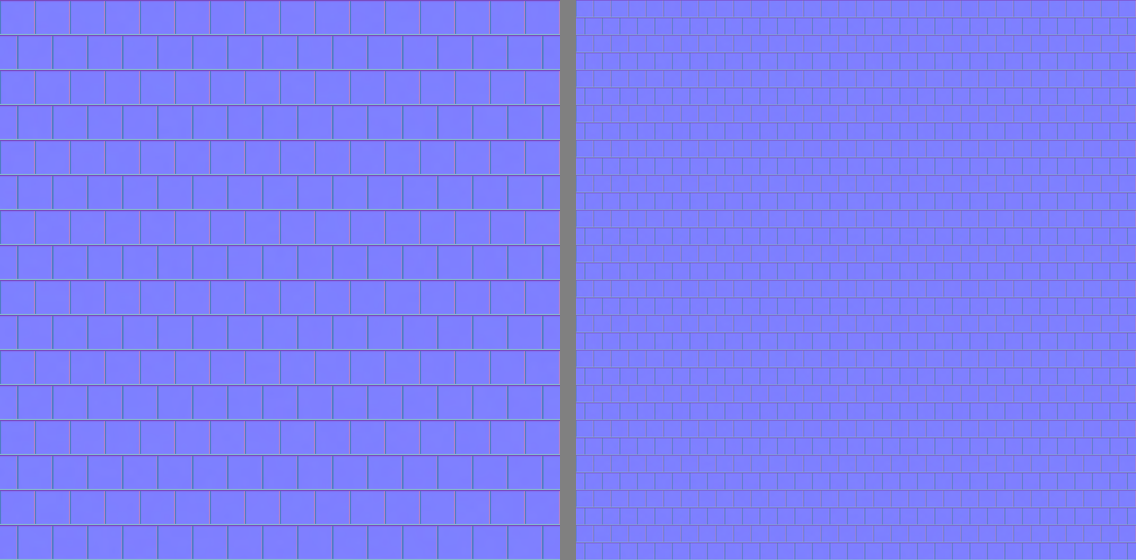
Left, the tile; right, the same tile 2 across and 2 down.
This texture map is drawn by a Shadertoy shader. Its source:

```glsl
// Tangent-space normal map of square tiles laid in running bond.
// Each tile is flat with a narrow bevel on all four sides; every second row
// shifts by half a tile, and faint wrapping noise tilts the faces slightly.

const float TILES      = 16.0;        // repeats across and down
const float ROW_SHIFT  = 0.5;         // offset of alternate rows, in tiles
const float BEVEL      = 1.0 / 32.0;  // bevel width, in tiles
const float NOISE_FREQ = 64.0;        // noise cells across the canvas
const float NOISE_TILT = 0.010;       // strength of the surface mottling
const float TILE_TILT  = 0.008;       // strength of the per-tile variation

const vec3 FLAT_FACE    = vec3(0.495, 0.50, 1.00);
const vec3 LEFT_BEVEL   = vec3(0.31, 0.49, 0.76);
const vec3 RIGHT_BEVEL  = vec3(0.71, 0.51, 0.78);
const vec3 TOP_BEVEL    = vec3(0.48, 0.29, 0.75);
const vec3 TOP_SHOULDER = vec3(0.51, 0.46, 0.98);
const vec3 BOTTOM_BEVEL = vec3(0.52, 0.72, 0.80);

vec2 hash22(vec2 p) {
    vec3 q = fract(p.xyx * vec3(0.1031, 0.1030, 0.0973));
    q += dot(q, q.yzx + 33.33);
    return fract((q.xx + q.yz) * q.zy);
}

// Two-channel value noise that wraps after 'period' cells.
vec2 wrappedNoise(vec2 p, float period) {
    vec2 cell = floor(p);
    vec2 f = fract(p);
    f = f * f * (3.0 - 2.0 * f);
    vec2 lo = mod(cell, period);
    vec2 hi = mod(cell + 1.0, period);
    return mix(mix(hash22(lo), hash22(vec2(hi.x, lo.y)), f.x),
               mix(hash22(vec2(lo.x, hi.y)), hash22(hi), f.x), f.y);
}

// Box-filtered coverage of a band reaching 'width' in from a tile edge.
float band(float edgeDist, float width, float pixel) {
    return clamp((width - edgeDist) / pixel + 0.5, 0.0, 1.0);
}

void mainImage(out vec4 fragColor, in vec2 fragCoord) {
    vec2 uv = fragCoord / iResolution.xy;
    vec2 pixel = TILES / iResolution.xy;

    // Running-bond layout
    vec2 p = uv * TILES;
    float row = floor(p.y);
    p.x += ROW_SHIFT * (1.0 - mod(row, 2.0));
    vec2 id = mod(floor(p), TILES);
    vec2 local = fract(p);

    // Nearly flat face
    vec2 tilt = (wrappedNoise(uv * NOISE_FREQ, NOISE_FREQ) - 0.5) * NOISE_TILT
              + (hash22(id + 7.0) - 0.5) * TILE_TILT;
    vec3 color = FLAT_FACE + vec3(tilt, 0.0);

    // Bevels: side edges first, then the continuous horizontal edges
    float topDist = 1.0 - local.y;
    color = mix(color, TOP_SHOULDER, band(topDist, 2.0 * BEVEL, pixel.y));
    color = mix(color, LEFT_BEVEL, band(local.x, BEVEL, pixel.x));
    color = mix(color, RIGHT_BEVEL, band(1.0 - local.x, BEVEL, pixel.x));
    color = mix(color, BOTTOM_BEVEL, band(local.y, BEVEL, pixel.y));
    color = mix(color, TOP_BEVEL, band(topDist, BEVEL, pixel.y));

    fragColor = vec4(color, 1.0);
}
```
